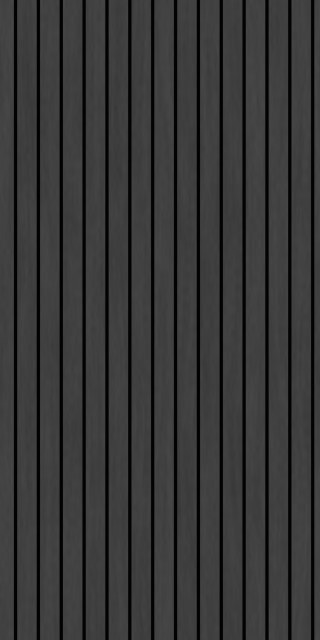
A Shadertoy shader for this texture:

```glsl
// Charcoal wooden slats standing upright, parted by narrow black grooves.
// Each slat takes its own tone and grain offset from a hash; the grain is
// value noise stretched along the slat and bent by a slow drift.

#define SLATS 14.0         // slats across the canvas
#define GROOVE_SHIFT 0.68  // position of the first groove, in slats
#define GROOVE_HALF 0.072  // half the groove width, in slats
#define EDGE_SOFT 0.06     // width of the groove edge, in slats
#define TONE_VARY 0.014    // brightness difference between slats
#define GRAIN 0.036        // strength of the long streaks
#define FLECK 0.018        // strength of the short pores
#define WOOD vec3(0.254, 0.254, 0.255)
#define GROOVE vec3(0.008)

float hash(vec2 p) {
    return fract(sin(dot(p, vec2(127.1, 311.7))) * 43758.5453);
}

float noise(vec2 p) {
    vec2 i = floor(p), f = fract(p);
    f = f * f * (3.0 - 2.0 * f);
    return mix(mix(hash(i), hash(i + vec2(1, 0)), f.x),
               mix(hash(i + vec2(0, 1)), hash(i + vec2(1, 1)), f.x), f.y);
}

// Brightness offset of the wood at p, measured in slat widths
float woodGrain(vec2 p, float seed) {
    p += vec2(seed * 37.0, seed * 91.0);
    p.x += 0.5 * noise(vec2(seed * 53.0, p.y * 0.16));
    float broad = noise(p * vec2(3.0, 0.18)) - 0.5;
    float fibre = noise(p * vec2(9.0, 0.45) + 17.0) - 0.5;
    float pores = noise(p * vec2(11.0, 3.0) + 41.0) - 0.5;
    float cloud = noise(p * vec2(0.8, 0.5) + 73.0) - 0.5;
    return GRAIN * (0.5 * broad + 0.6 * fibre + 0.3 * cloud) + FLECK * pores;
}

void mainImage(out vec4 fragColor, in vec2 fragCoord) {
    // Square units: one slat pitch is 1.0
    vec2 p = fragCoord / iResolution.x * SLATS;
    float x = p.x - GROOVE_SHIFT;
    float slat = mod(floor(x), SLATS);
    float across = fract(x);

    // Wood surface
    float seed = hash(vec2(slat, 4.0));
    float tone = TONE_VARY * (hash(vec2(slat, 9.0)) - 0.5);
    vec3 color = WOOD + tone + woodGrain(vec2(across, p.y), seed);

    // Groove, softened over at least about one pixel
    float edge = max(EDGE_SOFT, 1.2 * SLATS / iResolution.x);
    float grooveDist = min(across, 1.0 - across) - GROOVE_HALF;
    color = mix(GROOVE, color, smoothstep(-0.5 * edge, 0.5 * edge, grooveDist));

    fragColor = vec4(color, 1.0);
}
```
